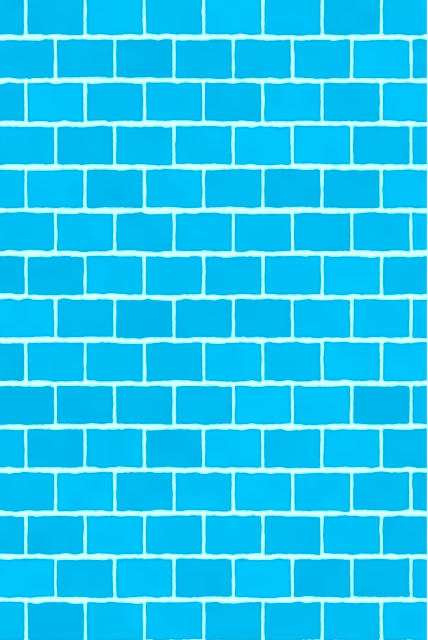
Write a Shadertoy shader that draws this pattern.

```glsl
#define CANVAS vec2(1.0, 1.5)         // width is one unit
#define PITCH vec2(0.1384, 0.10146)   // brick plus joint
#define ORIGIN vec2(0.0605, 0.0938)   // first joint crossing
#define JOINT vec2(0.0080, 0.0132)    // joint widths
#define CORNER 0.004
#define WOBBLE vec2(0.0022, 0.0046)   // unevenness of the edges
#define RIM_WIDTH 0.0065
#define BRICK_DARK vec3(0.0, 0.715, 0.925)
#define BRICK_LIGHT vec3(0.0, 0.775, 0.985)
#define RIM vec3(0.03, 0.69, 0.86)
#define MORTAR_EDGE vec3(0.58, 0.98, 0.99)
#define MORTAR_CORE vec3(0.83, 1.0, 1.0)

float hash(vec2 p) {
    return fract(sin(dot(p, vec2(127.1, 311.7))) * 43758.5453);
}

float noise(vec2 p) {
    vec2 i = floor(p), f = fract(p);
    f = f * f * (3.0 - 2.0 * f);
    return mix(mix(hash(i), hash(i + vec2(1, 0)), f.x),
               mix(hash(i + vec2(0, 1)), hash(i + vec2(1, 1)), f.x), f.y);
}

float roundedBox(vec2 p, vec2 halfSize, float radius) {
    vec2 q = abs(p) - halfSize + radius;
    return length(max(q, 0.0)) + min(max(q.x, q.y), 0.0) - radius;
}

void mainImage(out vec4 fragColor, in vec2 fragCoord) {
    vec2 p = fragCoord / iResolution.xy * CANVAS;
    float pixel = CANVAS.x / iResolution.x;

    // Running bond: alternate rows shift by half a brick
    vec2 grid = (p - ORIGIN) / PITCH;
    float row = floor(grid.y);
    grid.x -= 0.5 * mod(row + 1.0, 2.0);
    vec2 id = floor(grid);
    vec2 local = (fract(grid) - 0.5) * PITCH;

    // Hand-cut outline, with its own waviness for each brick
    vec2 seed = id * 17.0;
    vec2 wave = vec2(noise(p * 38.0 + seed), noise(p * 46.0 + seed + 91.0)) - 0.5;
    vec2 grain = vec2(noise(p * 130.0 + seed), noise(p * 130.0 + seed + 57.0)) - 0.5;
    vec2 shift = vec2(hash(id + 3.1), hash(id + 7.7)) - 0.5;
    local += WOBBLE * (wave + 0.4 * grain + 0.4 * shift);
    float d = roundedBox(local, 0.5 * (PITCH - JOINT), CORNER);

    // Brick face: a tone per brick, faint blotches and a worn darker rim
    float tone = hash(id + 0.5) + 0.4 * (noise(p * 22.0 + seed) - 0.5);
    vec3 color = mix(BRICK_DARK, BRICK_LIGHT, clamp(tone, 0.0, 1.0));
    float wear = 0.55 + 0.45 * noise(p * 60.0 + seed);
    color = mix(color, RIM, wear * smoothstep(-RIM_WIDTH, -0.001, d));

    // Mortar, brightest along the middle of the joint
    vec3 mortar = mix(MORTAR_EDGE, MORTAR_CORE, smoothstep(0.001, 0.0055, d));
    float soft = max(0.6 * pixel, 0.0013);
    color = mix(color, mortar, smoothstep(-soft, soft, d));

    // Thin pale line along the right border
    float border = smoothstep(-0.5 * pixel, 0.5 * pixel, p.x - CANVAS.x + 0.003);
    color = mix(color, MORTAR_CORE, border);
    fragColor = vec4(color, 1.0);
}
```
